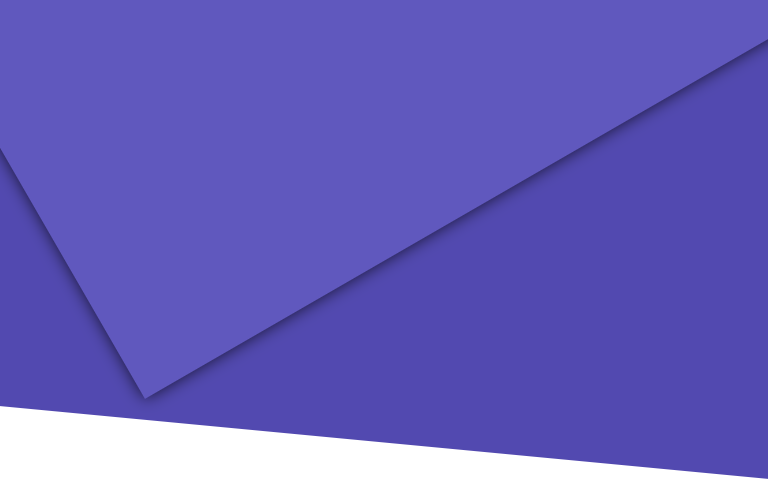
This background is drawn by a Shadertoy shader. Its source:

```glsl
// A tilted violet sheet casts a soft shadow on a darker violet panel,
// whose sloping lower edge uncovers a white strip.
// The sheet is a quadrant in rotated axes; its shadow is a blurred quadrant.

#define SHEET_COLOR vec3(0.376, 0.345, 0.745)
#define PANEL_COLOR vec3(0.322, 0.288, 0.690)
#define STRIP_COLOR vec3(1.0)
#define SHEET_CORNER vec2(0.302, 0.169)
#define SHEET_TILT radians(30.0)
#define STRIP_HEIGHT 0.154
#define STRIP_SLOPE -0.0948
#define SHADOW_BLUR 0.0165
#define SHADOW_STRENGTH 0.72

// Antialiased coverage of the side where the signed distance is positive
float coverage(float dist, float pixel) {
    return clamp(dist / pixel + 0.5, 0.0, 1.0);
}

// Step edge blurred by a Gaussian of unit deviation (tanh approximation)
vec2 blurredEdge(vec2 x) {
    x = clamp(x, -4.0, 4.0);
    return 0.5 + 0.5 * tanh(0.79788 * (x + 0.044715 * x * x * x));
}

void mainImage(out vec4 fragColor, in vec2 fragCoord) {
    // Canvas height is one unit
    float pixel = 1.0 / iResolution.y;
    vec2 p = fragCoord * pixel;

    // Distances inward from the two edges of the sheet
    vec2 axis = vec2(cos(SHEET_TILT), sin(SHEET_TILT));
    vec2 offset = p - SHEET_CORNER;
    vec2 inset = vec2(dot(offset, axis), dot(offset, vec2(-axis.y, axis.x)));

    // Panel with the shadow of the sheet
    vec2 shade = blurredEdge(inset / SHADOW_BLUR);
    vec3 color = PANEL_COLOR * (1.0 - SHADOW_STRENGTH * shade.x * shade.y);

    // White strip below the panel
    float stripDist = (STRIP_HEIGHT + STRIP_SLOPE * p.x - p.y)
                    / length(vec2(1.0, STRIP_SLOPE));
    color = mix(color, STRIP_COLOR, coverage(stripDist, pixel));

    // Sheet on top
    float sheet = coverage(inset.x, pixel) * coverage(inset.y, pixel);
    color = mix(color, SHEET_COLOR, sheet);

    fragColor = vec4(color, 1.0);
}
```
